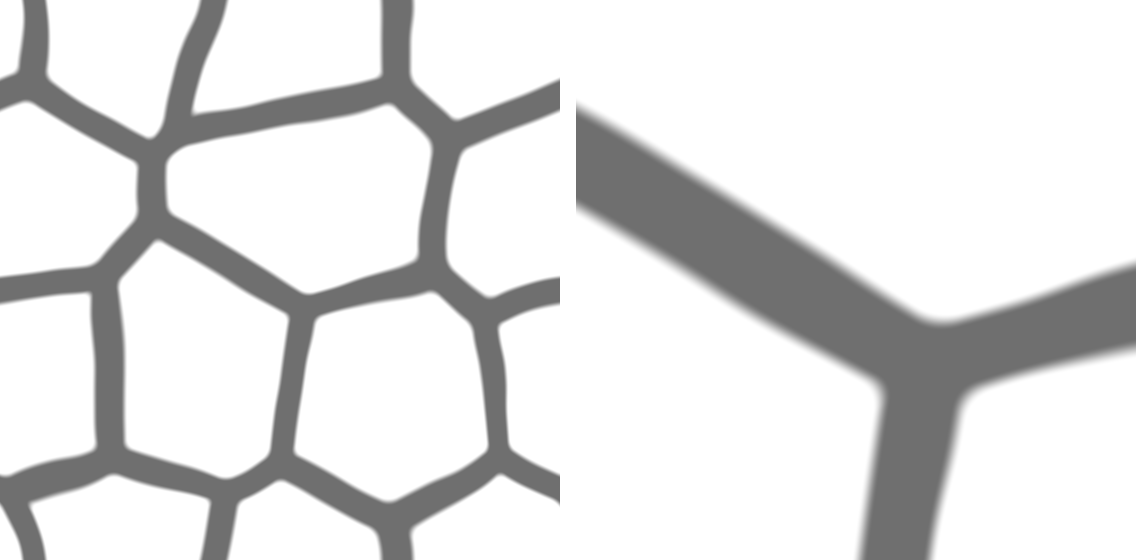
Left, the full canvas; right, a detail of the centre.
Write a Shadertoy shader that draws this pattern.

```glsl
// Seamless net of soft grey, gently wavy veins around large white cells.

vec2 hash22(vec2 p) {
    vec3 q = fract(p.xyx * vec3(0.1031, 0.1030, 0.0973));
    q += dot(q, q.yzx + 33.33);
    return fract((q.xx + q.yz) * q.zy);
}

// Smooth two-channel noise in -1..1 that wraps after `repeats` lattice steps.
vec2 tiledNoise(vec2 uv, float repeats) {
    vec2 p = uv * repeats;
    vec2 i = floor(p), f = fract(p);
    f = f * f * f * (f * (f * 6.0 - 15.0) + 10.0);
    vec2 lo = mod(i, repeats), hi = mod(i + 1.0, repeats);
    vec2 bottom = mix(hash22(lo), hash22(vec2(hi.x, lo.y)), f.x);
    vec2 top = mix(hash22(vec2(lo.x, hi.y)), hash22(hi), f.x);
    return 2.0 * mix(bottom, top, f.y) - 1.0;
}

// Eight cell centres in staggered rows of three, two and three.
vec2 cellCentre(int index) {
    float k = float(index);
    float row = float(index > 2) + float(index > 4);
    float perRow = row == 1.0 ? 2.0 : 3.0;
    float stagger = row == 2.0 ? 0.2 : 0.033;
    vec2 jitter = vec2(0.025 * cos(4.0 * k), 0.035 * sin(2.4 * k));
    return vec2(k / perRow + stagger, 0.31 + row / 3.0) + jitter;
}

// Offset from p to the closest wrapped copy of a cell centre.
vec2 toCentre(vec2 p, int index) {
    vec2 d = cellCentre(index) - p;
    return d - floor(d + 0.5);
}

float smoothMin(float a, float b, float k) {
    float h = max(k - abs(a - b), 0.0);
    return min(a, b) - h * h / (4.0 * k);
}

// Distance to the border between the nearest cell and its neighbours.
float borderDistance(vec2 p) {
    int nearest = 0;
    vec2 a = toCentre(p, 0);
    for (int k = 1; k < 8; k++) {
        vec2 d = toCentre(p, k);
        if (dot(d, d) < dot(a, a)) { a = d; nearest = k; }
    }
    float border = 1.0;
    for (int k = 0; k < 8; k++) {
        if (k == nearest) continue;
        vec2 b = toCentre(p, k);
        border = smoothMin(border, dot(0.5 * (a + b), normalize(b - a)), 0.012);
    }
    return border;
}

void mainImage(out vec4 fragColor, in vec2 fragCoord) {
    vec2 uv = fragCoord / iResolution.xy;

    // Broad bends plus a slight fine wobble
    vec2 warped = uv + 0.021 * tiledNoise(uv, 5.0) + 0.004 * tiledNoise(uv, 12.0);

    // Veins of even width with a soft rim
    float open = smoothstep(0.0197, 0.0309, borderDistance(warped));
    fragColor = vec4(mix(vec3(0.435), vec3(1.0), open), 1.0);
}
```
